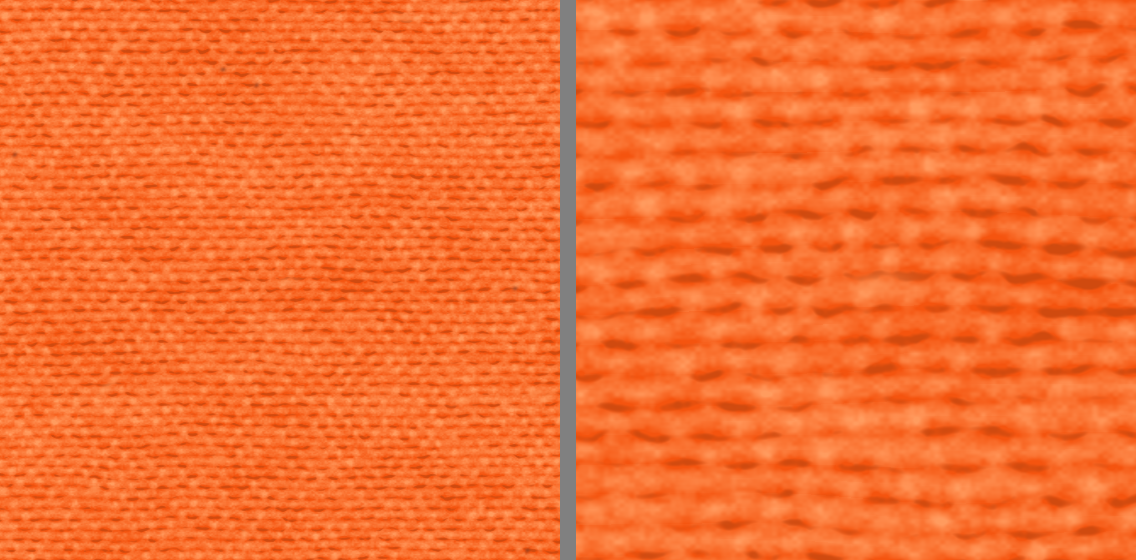
Left, the full canvas; right, a detail of the centre.
Reproduce this texture procedurally as a Shadertoy shader.

```glsl
#define ROWS 54.0
#define WARPS 58.0
#define WOBBLE 0.45
#define GAP_WIDTH 0.17
#define KNOT_SIZE vec2(0.42, 0.46)
#define FIBRE 0.62
#define FLECKS 18
#define RED_ORANGE vec3(0.96, 0.33, 0.06)
#define PALE_ORANGE vec3(1.00, 0.57, 0.33)
#define SHADOW vec3(0.78, 0.28, 0.06)
#define LINT vec3(1.00, 0.62, 0.38)
#define SOOT vec3(0.58, 0.25, 0.12)

const float PI = 3.14159265;

float hash(vec2 p) {
    vec3 q = fract(p.xyx * 0.1031);
    q += dot(q, q.yzx + 33.33);
    return fract((q.x + q.y) * q.z);
}

float noise(vec2 p) {
    vec2 cell = floor(p), f = fract(p);
    f = f * f * (3.0 - 2.0 * f);
    float low = mix(hash(cell), hash(cell + vec2(1, 0)), f.x);
    float high = mix(hash(cell + vec2(0, 1)), hash(cell + vec2(1, 1)), f.x);
    return mix(low, high, f.y);
}

// Raised warp crossings, staggered on alternate rows, hanging over the seam below
float warpKnots(vec2 st) {
    float height = 0.0;
    for (int j = -1; j <= 1; j++) {
        float row = floor(st.y) + float(j);
        float x = 0.5 * (st.x + mod(row, 2.0));
        vec2 id = vec2(floor(x), row) + 80.0;
        vec2 jitter = vec2(hash(id), hash(id + 37.0)) - 0.5;
        vec2 d = vec2(2.0 * (fract(x) - 0.5), st.y - row - 0.36);
        d = (d - jitter * vec2(0.6, 0.25)) / KNOT_SIZE;
        height = max(height, exp(-dot(d, d)) * mix(0.4, 1.2, hash(id + 71.0)));
    }
    return height;
}

// Seams between weft threads: x is the dark core, y the wider red flank
vec2 weftGap(vec2 st) {
    float seam = floor(st.y + 0.5);
    float wave = cos(PI * (st.x + seam));
    float offset = st.y - seam + 0.06 * wave;
    offset += 0.24 * (noise(vec2(st.x * 1.3, seam * 7.0 + 11.0)) - 0.5);
    float irregular = noise(vec2(st.x * 0.9 + 5.0, seam * 5.0 + 90.0));
    float dash = clamp(0.5 + 0.3 * wave + 1.1 * (irregular - 0.5), 0.0, 1.0);
    float width = GAP_WIDTH * mix(0.7, 1.2, dash);
    float core = exp(-offset * offset / (width * width)) * mix(0.35, 1.1, dash);
    float flank = exp(-offset * offset / (4.5 * width * width)) * dash;
    return vec2(core, flank);
}

// Scattered lint and dark specks
vec3 addFlecks(vec3 color, vec2 uv) {
    for (int i = 0; i < FLECKS; i++) {
        vec2 seed = vec2(float(i) * 3.7 + 2.0, 19.0);
        vec2 d = uv - vec2(hash(seed), hash(seed + 13.0));
        float angle = 1.4 * (hash(seed + 29.0) - 0.3);
        float c = cos(angle), s = sin(angle);
        d = mat2(c, -s, s, c) * d;
        bool dark = i % 4 == 0;
        vec2 size = dark ? vec2(0.005, 0.004)
                         : vec2(mix(0.006, 0.026, hash(seed + 47.0)), 0.007);
        d /= size;
        float cover = exp(-dot(d, d)) * (dark ? 0.65 : 0.5);
        color = mix(color, dark ? SOOT : LINT, cover);
    }
    return color;
}

void mainImage(out vec4 fragColor, in vec2 fragCoord) {
    vec2 uv = fragCoord / iResolution.xy;

    // Thread grid with a slight drift
    vec2 st = uv * vec2(WARPS, ROWS);
    st.y += WOBBLE * (noise(uv * vec2(9.0, 14.0) + 3.0) - 0.5);
    st.x += 2.0 * WOBBLE * (noise(uv * vec2(9.0, 16.0) + 41.0) - 0.5);

    float knot = warpKnots(st);
    vec2 gap = weftGap(st) * (1.0 - 0.85 * min(knot, 1.0));
    float crown = cos(2.0 * PI * (fract(st.y) - 0.5));

    // Fine fibres, thread unevenness and broad fading
    float fibre = 0.6 * noise(uv * vec2(170.0, 250.0))
                + 0.4 * noise(uv * vec2(330.0, 410.0) + 60.0);
    float uneven = noise(vec2(st.x * 0.3, floor(st.y) * 3.0 + 20.0));
    float fade = 0.6 * noise(uv * vec2(5.0, 8.0) + 17.0)
               + 0.4 * noise(uv * vec2(14.0, 22.0) + 70.0);

    float tone = 0.47 + 0.11 * crown + 0.46 * knot
               - 0.30 * gap.x - 0.28 * gap.y
               + FIBRE * (fibre - 0.5) + 0.20 * (uneven - 0.5)
               + 0.38 * (fade - 0.5);
    vec3 color = mix(RED_ORANGE, PALE_ORANGE, clamp(tone, 0.0, 1.15));

    // Deep shade where the seams open up
    float depth = gap.x + 0.5 * (fibre - 0.5) + 0.5 * (0.5 - fade);
    color = mix(color, SHADOW, 0.8 * smoothstep(0.42, 1.05, depth));

    fragColor = vec4(clamp(addFlecks(color, uv), 0.0, 1.0), 1.0);
}
```
